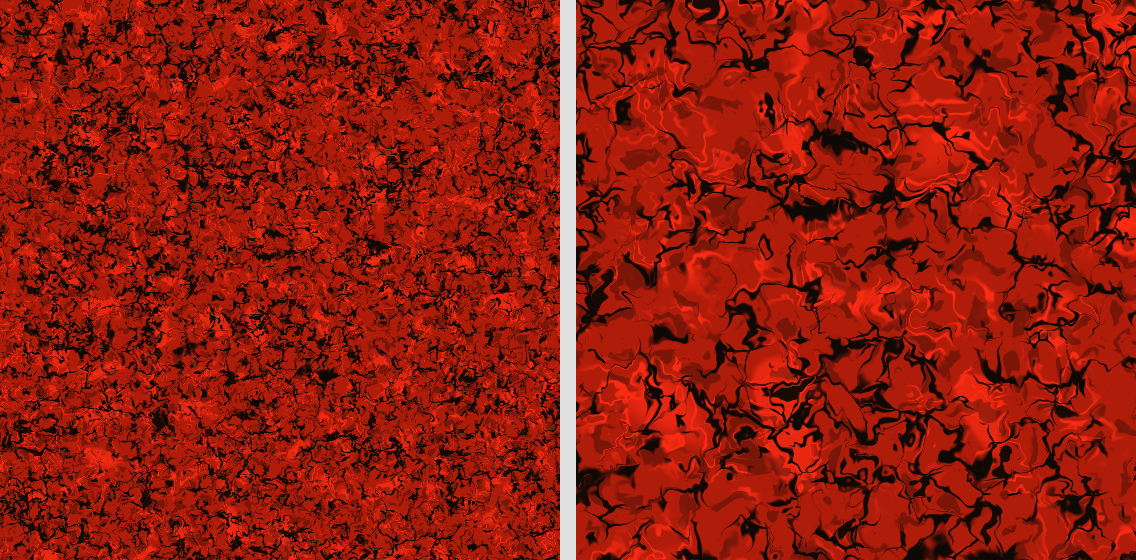
Left: the whole. Right: its middle third, enlarged.
Give the GLSL for this texture, as a WebGL 2 fragment shader.

```glsl
#version 300 es
precision highp float;
// Crackled red crust: flat red plates split by broken, ragged black cracks,
// with dull mottling, dark pits and thin glowing seams.
// Two warped cellular layers give the cracks, layered sines give the rest.

#define COARSE_CELLS 27.0
#define FINE_CELLS 58.0
#define COARSE_WIDTH 0.0018
#define FINE_WIDTH 0.0013
#define WARP 0.0036
#define RAGGED 0.0011
#define CLUSTERS 3.6
#define MOTTLE 0.34
#define CRACK_COLOR vec3(0.06, 0.035, 0.02)
#define PLATE_COLOR vec3(0.69, 0.11, 0.04)
#define GLOW_COLOR vec3(0.98, 0.17, 0.075)

uniform vec2 u_resolution;
out vec4 fragColor;

vec2 hash2(vec2 cell) {
    vec3 q = fract(cell.xyx * vec3(0.1031, 0.1030, 0.0973));
    q += dot(q, q.yzx + 33.33);
    return fract((q.xx + q.yz) * q.zy);
}

// Layered sines that bend one another: mean 0, deviation about 1.
float waves(vec2 p, float seed) {
    const mat2 turn = mat2(0.71, 0.90, -0.90, 0.71);
    float sum = 0.0;
    p = p * 6.2832 + seed * vec2(17.3, 9.1);
    for (int i = 0; i < 4; i++) {
        p = turn * p + 0.75 * sin(p.yx * 0.83 + seed);
        sum += sin(p.x) * cos(p.y);
    }
    return sum;
}

vec2 waves2(vec2 p, float seed) {
    return vec2(waves(p, seed), waves(p, seed + 1.0));
}

// Gap between the nearest and second nearest cell points; 0 on a border.
float cellBorder(vec2 p) {
    vec2 base = floor(p);
    float nearest = 9.0, second = 9.0;
    for (int y = -1; y <= 1; y++) {
        for (int x = -1; x <= 1; x++) {
            vec2 cell = base + vec2(x, y);
            float d = length(cell + hash2(cell) - p);
            second = min(second, max(nearest, d));
            nearest = min(nearest, d);
        }
    }
    return second - nearest;
}

// Crack along cell borders; swell sets its local width and strength.
float crack(vec2 p, float cells, float width, float swell) {
    float reach = 2.0 * cells * width * swell;
    float soft = cells / u_resolution.y;
    float line = 1.0 - smoothstep(0.4 * reach, reach + soft, cellBorder(p * cells));
    return line * min(1.0, 1.7 * swell);
}

void main() {
    vec2 uv = gl_FragCoord.xy / u_resolution.y;
    vec2 bent = uv + WARP * waves2(uv * 15.0, 1.0) + RAGGED * waves2(uv * 45.0, 3.0);

    // Cracks crowd together in clusters and break up along their length
    float busy = waves(uv * CLUSTERS, 5.0);
    float coarseSwell = clamp(0.55 + 0.42 * waves(uv * 14.0, 6.0) + 0.15 * busy, 0.0, 1.6);
    float fineSwell = clamp(0.15 + 0.42 * waves(uv * 18.0, 7.0) + 0.3 * busy, 0.0, 1.4);
    float dark = max(crack(bent, COARSE_CELLS, COARSE_WIDTH, coarseSwell),
                     crack(bent + 3.7, FINE_CELLS, FINE_WIDTH, fineSwell));

    // Small solid pits
    float pit = waves(bent * 15.0, 8.0) + 0.25 * busy;
    dark = max(dark, 0.95 * smoothstep(1.9, 2.3, pit));

    // Dull mottling on the plates
    float dull = MOTTLE * smoothstep(0.6, 1.2, waves(bent * 24.0, 9.0));
    dark = max(dark, dull);

    // Glowing patches, and seams that follow level lines around them
    float heat = waves(uv * 7.0, 10.0);
    float level = abs(sin(2.2 * waves(bent * 10.0, 11.0)));
    float seam = 1.0 - smoothstep(0.12, 0.56, level);
    float glow = max(seam * smoothstep(-0.7, 0.8, heat),
                     0.75 * smoothstep(1.1, 1.9, heat));

    vec3 color = mix(PLATE_COLOR, GLOW_COLOR, glow);
    color = mix(color, CRACK_COLOR, dark);
    fragColor = vec4(color, 1.0);
}
```
